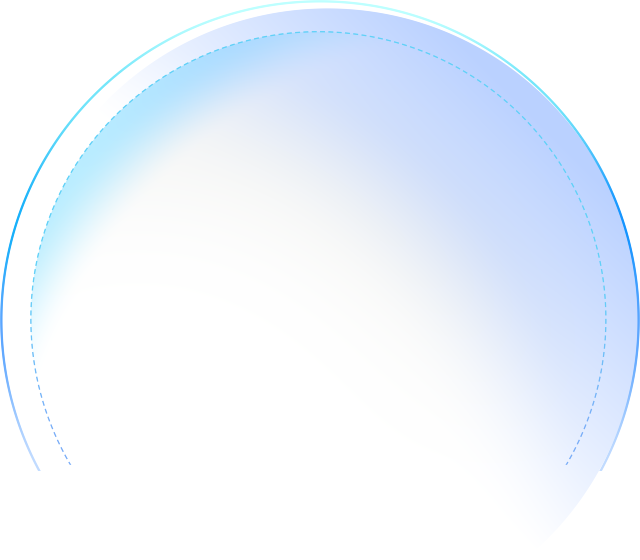
Reproduce this background procedurally as a Shadertoy shader.

```glsl
const float TAU = 6.2831853;
const vec3 WHITE = vec3(1.0);
const vec3 PERIWINKLE = vec3(0.73, 0.82, 1.0);
const vec3 ICE = vec3(0.74, 1.0, 1.0);
const vec3 CYAN = vec3(0.45, 0.90, 0.98);
const vec3 AZURE_LEFT = vec3(0.09, 0.69, 0.98);
const vec3 AZURE_RIGHT = vec3(0.08, 0.58, 1.0);
const vec3 CORNFLOWER = vec3(0.36, 0.65, 1.0);
const vec3 PALE_BLUE = vec3(0.76, 0.86, 1.0);

// Smooth coverage of the negative side of a signed distance
float cover(float dist, float pixel) {
    return 1.0 - smoothstep(-0.6 * pixel, 0.6 * pixel, dist);
}

float circle(vec2 p, vec2 center, float radius) {
    return length(p - center) - radius;
}

// Circular stroke that stops below a given height
float openRing(float dist, float halfWidth, float y, float endY, float pixel) {
    return cover(abs(dist) - halfWidth, pixel) * cover(endY - y, pixel);
}

// Repeating dashes measured along the circumference
float dashes(vec2 q, float radius, float count, float duty, float pixel) {
    float turn = atan(q.x, q.y) / TAU;
    float cell = abs(fract(turn * count) - 0.5);
    float arcLength = TAU * radius / count;
    return cover((cell - 0.5 * duty) * arcLength, pixel);
}

vec3 ringColor(float y, float side) {
    vec3 azure = mix(AZURE_LEFT, AZURE_RIGHT, side);
    vec3 color = mix(PALE_BLUE, CORNFLOWER, smoothstep(0.159, 0.405, y));
    color = mix(color, azure, smoothstep(0.405, 0.598, y));
    color = mix(color, CYAN, smoothstep(0.598, 0.836, y));
    return mix(color, ICE, smoothstep(0.836, 0.99, y));
}

// Diagonal tint, hollowed out by a broad soft circle
vec3 discColor(vec2 p, float hazeDistance) {
    float diagonal = clamp((p.x + p.y - 0.97) / 0.774, 0.0, 1.0);
    float haze = smoothstep(0.521, 0.804, hazeDistance);
    return mix(WHITE, PERIWINKLE, diagonal * haze);
}

// Neutral shadow along the border of the soft circle
float softShade(float hazeDistance, float y) {
    float offset = (hazeDistance - 0.64) / 0.165;
    return exp(-offset * offset) * smoothstep(0.1, 0.6, y);
}

void mainImage(out vec4 fragColor, in vec2 fragCoord) {
    float pixel = 1.0 / iResolution.y;
    vec2 p = (fragCoord - vec2(0.5 * iResolution.x, 0.0)) * pixel;
    p.x += 0.5714;

    vec2 innerCenter = vec2(0.5685, 0.430);
    float innerRadius = 0.5134;
    float innerDist = circle(p, innerCenter, innerRadius);
    float inside = cover(innerDist, pixel);

    // Tinted disc
    float hazeDistance = length(p - vec2(0.2455, 0.122));
    float disc = cover(circle(p, vec2(0.585, 0.430), 0.555), pixel);
    vec3 color = mix(WHITE, discColor(p, hazeDistance), disc);
    color -= vec3(0.032, 0.030, 0.034) * softShade(hazeDistance, p.y) * inside;

    // Cyan crescent at the upper left
    float crescent = smoothstep(0.93, 1.065, length(p - vec2(0.952, 0.018)));
    vec3 glow = mix(vec3(0.73, 0.93, 1.0), vec3(0.66, 0.85, 1.0),
                    smoothstep(0.1, 0.5, p.x));
    color = mix(color, glow, crescent * inside);

    // Dashed inner ring
    float dashed = openRing(innerDist, 0.0012, p.y, 0.17, pixel);
    dashed *= dashes(p - innerCenter, innerRadius, 217.0, 0.6, pixel);
    vec3 dashColor = mix(vec3(0.48, 0.68, 0.97), vec3(0.38, 0.82, 0.97),
                         smoothstep(0.2, 0.55, p.y));
    color = mix(color, dashColor, dashed);

    // Solid outer ring
    float ringDist = circle(p, vec2(0.5714, 0.4286), 0.569);
    float ring = openRing(ringDist, 0.0021, p.y, 0.159, pixel);
    color = mix(color, ringColor(p.y, smoothstep(0.2, 0.9, p.x)), ring);

    fragColor = vec4(color, 1.0);
}
```
